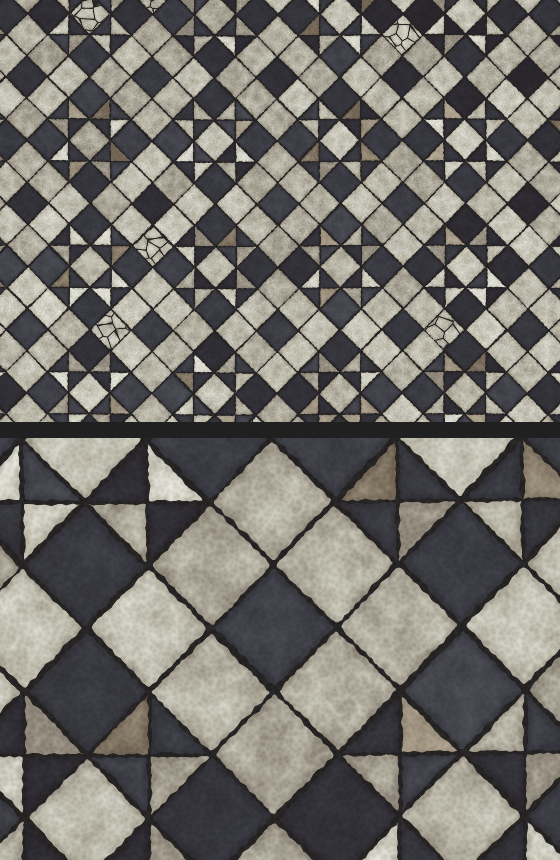
Top: the whole. Bottom: its middle third, enlarged.
This texture is drawn by a Shadertoy shader. Its source:

```glsl
// Victorian floor of small pale and dark tiles laid on the diagonal: 3x3 blocks
// alternate with eight-pointed stars made of quartered tiles. Each point is
// mapped to its tile, then cellular noise adds chips, stains, grain and cracks.

const vec2 PERIOD = vec2(0.2967, 0.2995);   // one repeat, in canvas heights
const vec2 STAR = vec2(0.5095, 0.667);      // centre of one star
const float GROUT = 0.027;                  // half joint, in tile sides

const vec3 JOINT = vec3(0.15, 0.14, 0.14);
const vec3 DIRTY = vec3(0.56, 0.53, 0.48);
const vec3 STONE = vec3(0.735, 0.725, 0.665);
const vec3 BRIGHT = vec3(0.87, 0.87, 0.83);
const vec3 BLACK = vec3(0.16, 0.15, 0.17);
const vec3 SLATE = vec3(0.22, 0.22, 0.25);
const vec3 WORN = vec3(0.33, 0.34, 0.37);

vec2 hash2(vec2 p) {
    vec3 a = fract(p.xyx * vec3(0.1031, 0.1030, 0.0973));
    a += dot(a, a.yzx + 33.33);
    return fract((a.xx + a.yz) * a.zy);
}

// Distances to the nearest and second nearest feature points
vec2 cellular(vec2 p) {
    vec2 base = floor(p), near = vec2(9.0);
    for (int y = -1; y <= 1; y++)
    for (int x = -1; x <= 1; x++) {
        vec2 cell = base + vec2(x, y);
        float d = length(cell + hash2(cell + 71.0) - p);
        near = d < near.x ? vec2(d, near.x) : vec2(near.x, min(near.y, d));
    }
    return near;
}

// Layered cellular noise, roughly -0.5 to 0.5
float mottle(vec2 p) {
    float sum = 0.0, amp = 0.55;
    for (int i = 0; i < 4; i++) {
        sum += amp * (cellular(p).x - 0.48);
        p = mat2(1.6, 1.2, -1.2, 1.6) * p + 13.7;
        amp *= 0.65;
    }
    return sum;
}

// Signed distance to a rounded square, negative inside
float roundSquare(vec2 p, float halfSide, float radius) {
    vec2 d = abs(p) - halfSide + radius;
    return length(max(d, 0.0)) + min(max(d.x, d.y), 0.0) - radius;
}

// Three-stop ramp over 0..1
vec3 ramp(vec3 low, vec3 mid, vec3 high, float t) {
    t = clamp(t, 0.0, 1.0) * 2.0;
    return t < 1.0 ? mix(low, mid, t) : mix(mid, high, t - 1.0);
}

vec3 paleTile(float tone, float stain, float grain) {
    return ramp(DIRTY, STONE, BRIGHT, tone + 0.75 * stain) + 0.10 * grain;
}

vec3 darkTile(float tone, float stain, float grain) {
    return ramp(BLACK, SLATE, WORN, tone + 0.35 * stain) + 0.035 * grain;
}

void mainImage(out vec4 fragColor, in vec2 fragCoord) {
    vec2 p = fragCoord / iResolution.y;
    float pixel = 6.0 / (PERIOD.y * sqrt(2.0) * iResolution.y);

    // Hand-laid waver, then six half-diagonals to a repeat
    vec2 waver = 0.0016 * sin(p.yx * vec2(9.0, 7.0) + vec2(1.0, 4.0));
    vec2 q = (p + waver - STAR) / PERIOD * 6.0;
    vec2 r = 0.5 * vec2(q.x + q.y, q.x - q.y);
    vec2 id = floor(r + 0.5);
    vec2 centre = vec2(id.x + id.y, id.x - id.y);
    vec2 d = q - centre;

    // Role of the tile within the repeat
    vec2 slot = mod(centre + 3.0, 6.0) - 3.0;
    float reach = abs(slot.x) + abs(slot.y);
    bool quartered = reach == 2.0 && slot.x * slot.y != 0.0;
    bool pale = !(reach == 2.0 || reach == 6.0);
    vec2 key = id * 4.0 + 200.0;
    if (quartered) {
        pale = d.x * d.y * slot.x * slot.y < 0.0;
        key += step(0.0, d) + 1.0;
    }
    vec2 rnd = hash2(key), rnd2 = hash2(key + 311.0);

    // Tile outline: slight shift and turn, chipped edge
    vec2 f = r - id + (rnd2 - 0.5) * 0.022;
    f += (rnd.y - 0.5) * 0.04 * vec2(-f.y, f.x);
    float edge = roundSquare(f, 0.5 - GROUT, 0.03);
    if (quartered)
        edge = max(edge, GROUT * 0.8 - min(abs(d.x), abs(d.y)) * 0.7071);
    float chip = cellular(r * 9.0 + 40.0).x - 0.45;
    edge += 0.035 * chip + 0.012 * (rnd.x - 0.5);

    // Rare shattered tiles
    if (pale && !quartered && rnd2.x > 0.965) {
        vec2 near = cellular(r * 2.3 + 90.0);
        edge = max(edge, 0.022 - 0.3 * (near.y - near.x));
    }

    // Surface: stains, fine grain, grime near joints, uneven wear
    float stain = mottle(r * 2.2 + rnd * 20.0 + 60.0);
    float grain = cellular(r * 17.0 + 150.0).x - 0.48;
    float grime = smoothstep(-0.10, 0.0, edge);
    float wear = 0.16 * (0.5 - p.y) + 0.04 * sin(p.x * 5.0 + p.y * 3.0);
    float spread = quartered ? 1.1 : 0.45;
    float paleTone = 0.56 + spread * (rnd.x - 0.5) + wear - 0.22 * grime;
    float darkTone = 0.50 + 0.55 * (rnd.x - 0.5) - 0.2 * grime
                   - 0.35 * smoothstep(0.9, 1.9, p.x * 0.8 + p.y * 0.7);
    vec3 tile = pale ? paleTile(paleTone, stain, grain)
                     : darkTile(darkTone, stain, grain);
    if (quartered && pale) tile *= mix(vec3(1.0), vec3(0.80, 0.75, 0.70), step(0.82, rnd.y));

    float cover = 1.0 - smoothstep(-0.6 * pixel, 0.6 * pixel, edge);
    fragColor = vec4(mix(JOINT + 0.05 * grain, tile, cover), 1.0);
}
```
